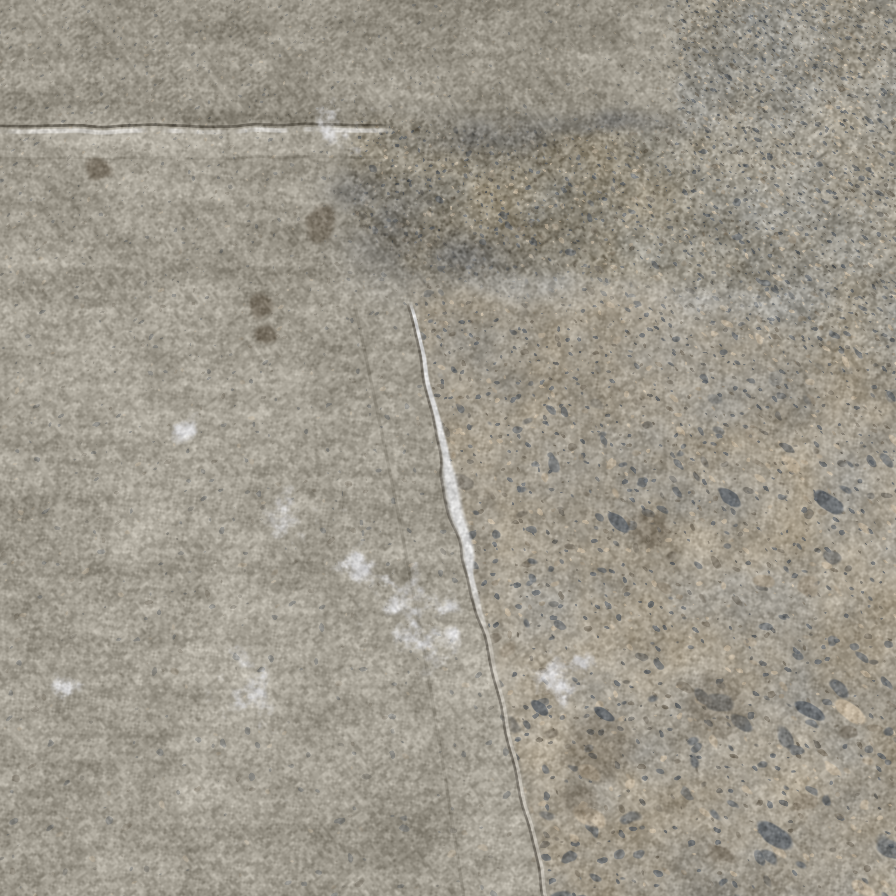
Give the GLSL for this texture, as a Shadertoy shader.

```glsl
float hash(vec2 p) {
  return fract(sin(dot(p, vec2(127.1, 311.7))) * 43758.5453);
}

float ramp(float a, float b, float x) {
  float t = clamp((x - a) / (b - a), 0., 1.);
  return t * t * (3. - 2. * t);
}

float noise(vec2 p) {
  vec2 i = floor(p), f = fract(p);
  f = f * f * (3. - 2. * f);
  return mix(mix(hash(i), hash(i + vec2(1, 0)), f.x),
    mix(hash(i + vec2(0, 1)), hash(i + 1.), f.x), f.y);
}

float fbm(vec2 p) {
  float sum = 0., amp = .53;
  for (int i = 0; i < 4; i++) {
    sum += amp * noise(p);
    p = p * 2.03 + 17.;
    amp *= .5;
  }
  return sum;
}

float blob(vec2 p, vec2 centre, vec2 radius) {
  vec2 d = (p - centre) / radius;
  return exp(-dot(d, d));
}

float line(float d, float width) {
  return 1. - ramp(width * .5, width * 1.5, abs(d));
}

vec3 stoneColor(float t) {
  vec3 c = mix(vec3(.37, .39, .41), vec3(.47, .44, .39), ramp(.3, .6, t));
  return mix(c, vec3(.77, .71, .62), ramp(.65, .85, t));
}

// Tilted stones: colour in rgb, coverage in a
vec4 stones(vec2 q, float density) {
  vec4 result = vec4(0);
  float ragged = .2 * (noise(q * 4.) - .5);
  for (int k = 0; k < 9; k++) {
    vec2 id = floor(q) + vec2(k % 3, k / 3) - 1.;
    float size = hash(id + 5.3), tilt = hash(id + 9.1) * 2.4 - 1.6;
    vec2 d = q - id - .2 - .6 * vec2(hash(id), hash(id + 31.7));
    d *= mat2(cos(tilt), sin(tilt), -sin(tilt), cos(tilt));
    float r = mix(.16, .45, size * size);
    float a = ramp(r, r - .12, length(d * vec2(1, 1.6)) + ragged);
    a *= step(hash(id + 71.9), density);
    if (a > result.a) result = vec4(stoneColor(hash(id + 47.3)), a);
  }
  return result;
}

void mainImage(out vec4 fragColor, in vec2 fragCoord) {
  vec2 p = fragCoord / iResolution.xy;
  vec2 ground = vec2((p.x - .5) / (1.6 - p.y), -log(1.6 - p.y));
  float mottled = fbm(p * 28. + 40.);
  vec2 w = p + .025 * (vec2(fbm(p * 22.), fbm(p * 22. + 60.)) - .5);

  // Regions
  float drop = .655 - p.y;
  float crack = p.x - .458 - drop * .232 - .005 * (noise(vec2(p.y * 28., 3)) - .5);
  float lower = ramp(0., .008, crack) * ramp(.7, .65, w.y);
  float rough = ramp(.74, .765, w.x) * ramp(.58, .7, w.y + .3 * (w.x - .85));
  float worn = ramp(0., .03, w.x - .38 - .8 * max(0., .77 - w.y))
    * ramp(.872, .845, w.y) * ramp(.67, .71, w.y) * ramp(.92, .7, w.x);
  float coarse = max(rough, worn), gravel = max(lower, coarse);

  // Concrete with brushed streaks
  vec3 col = mix(vec3(.637, .617, .57), vec3(.635, .61, .56), lower);
  col = mix(col, vec3(.62, .605, .565), rough);
  col = mix(col, vec3(.56, .535, .475), worn * .8);
  col += .1 * (fbm(p * 7.) - .5) + .15 * (mottled - .5) - .025 * ramp(.86, .87, p.y);
  col += .12 * (fbm(p * vec2(9, 95)) - .5) * (1. - gravel);
  col += vec3(.06, .02, -.04) * (fbm(p * 18. + 9.) - .45) * gravel;

  // Aggregate at three sizes, shrinking with distance
  vec4 s = stones(ground * 105., .25 + .5 * coarse + .25 * lower);
  col = mix(col, s.rgb, s.a * mix(.4, .75, gravel));
  s = stones(ground * 60. + 13., .5);
  col = mix(col, s.rgb, s.a * gravel * .65);
  s = stones(ground * 33. + 29., .4);
  col = mix(col, s.rgb, s.a * lower * ramp(.65, .45, p.y) * .7);

  // Soot and pale wash around the broken corner
  vec4 soot[5] = vec4[](vec4(.445, .735, .05, .055), vec4(.4, .785, .035, .025),
    vec4(.55, .845, .09, .025), vec4(.67, .859, .09, .013), vec4(.52, .715, .08, .03));
  float dark = 0.;
  for (int i = 0; i < 5; i++) dark = max(dark, blob(w, soot[i].xy, soot[i].zw));
  col = mix(col, vec3(.4, .4, .395), dark * (.2 + .8 * mottled));
  float wash = max(blob(w, vec2(.59, .682), vec2(.06, .016)),
    .6 * blob(w, vec2(.79, .668), vec2(.13, .018)));
  col = mix(col, vec3(.72, .72, .71), wash * mottled * 1.2);

  // Brown stains: position, radius
  vec3 stains[8] = vec3[](vec3(.107, .81, .013), vec3(.293, .659, .012),
    vec3(.299, .63, .011), vec3(.36, .75, .016), vec3(.647, .105, .024),
    vec3(.723, .411, .02), vec3(.67, .167, .035), vec3(.803, .212, .034));
  for (int i = 0; i < 8; i++) {
    float a = ramp(.25, .7, blob(w, stains[i].xy, stains[i].zz * 1.15));
    col = mix(col, vec3(.42, .385, .33), a * clamp(.011 / stains[i].z, .4, .75));
  }

  // Large pebbles: position, radius, tone
  vec4 pebbles[8] = vec4[](vec4(.603, .211, .011, .1), vec4(.677, .204, .011, .1),
    vec4(.9, .207, .016, .3), vec4(.866, .069, .021, .2), vec4(.948, .206, .018, 1),
    vec4(.927, .437, .017, .2), vec4(.69, .415, .012, .2), vec4(.814, .444, .013, .1));
  for (int i = 0; i < 8; i++) {
    vec2 d = mix(p, w, .5) - pebbles[i].xy;
    d.y += d.x * .5;
    float a = ramp(1.1, .85, length(d * vec2(1, 1.5)) / pebbles[i].z);
    col = mix(col, stoneColor(pebbles[i].w), a * .85);
  }

  // Horizontal joint with its pale border
  float joint = p.y - .857 - .004 * p.x - .003 * (noise(vec2(p.x * 35., 8)) - .5);
  float reach = ramp(.45, .41, p.x);
  col += reach * (.03 * ramp(-.036, -.032, joint) * ramp(0., -.004, joint)
    - .04 * line(joint + .034, .0015) - .09 * blob(p, vec2(.28, .868), vec2(.16, .01)));
  float chalk = reach * ramp(.25, .55, fbm(vec2(p.x * 40., 2)));
  col = mix(col, vec3(.84, .83, .81), chalk * line(joint + .004, .0025) * .85);
  col = mix(col, vec3(.33, .31, .27), reach * line(joint - .002, .0015) * .75);

  // Faint edge beside the long crack
  float below = ramp(-.01, .005, drop);
  float edge = p.x - .397 - drop * .184 - .006 * sin(p.y * 4.8);
  col += below * (.012 * ramp(0., .006, edge) * ramp(0., -.01, crack) - .06 * line(edge, .0018));

  // White splatter: position, radius
  vec3 splats[9] = vec3[](vec3(.319, .427, .03), vec3(.455, .325, .034),
    vec3(.49, .295, .034), vec3(.39, .365, .026), vec3(.208, .518, .014),
    vec3(.627, .25, .034), vec3(.28, .23, .028), vec3(.378, .846, .024), vec3(.07, .235, .016));
  float cover = 0.;
  for (int i = 0; i < 9; i++) cover = max(cover, blob(w, splats[i].xy, splats[i].zz * 1.2));
  float white = ramp(.4, .95, cover * .75 + 1.3 * (fbm(p * 65.) - .5));
  col = mix(col, vec3(.86, .86, .87), white * .85);

  // Long crack, filled with white along its middle
  float fill = .0018 + .0045 * blob(p, vec2(p.x, .44), vec2(1, .1)) * (.4 + noise(vec2(p.y * 45., 1)));
  col = mix(col, vec3(.35, .33, .3), below * line(crack + fill * 1.2, .0016) * .6);
  vec3 filler = mix(vec3(.77, .75, .71), vec3(.87), ramp(.28, .38, p.y));
  col = mix(col, filler, below * line(crack - .001, fill) * .9);

  // Sandy grain
  vec2 g = p * mat2(.8, .6, -.6, .8);
  float grain = noise(g * 210.) + noise(g * 370. + 7.) - 1.;
  col += grain * mix(.13, .18, coarse);
  fragColor = vec4(clamp(col, 0., 1.), 1);
}
```
